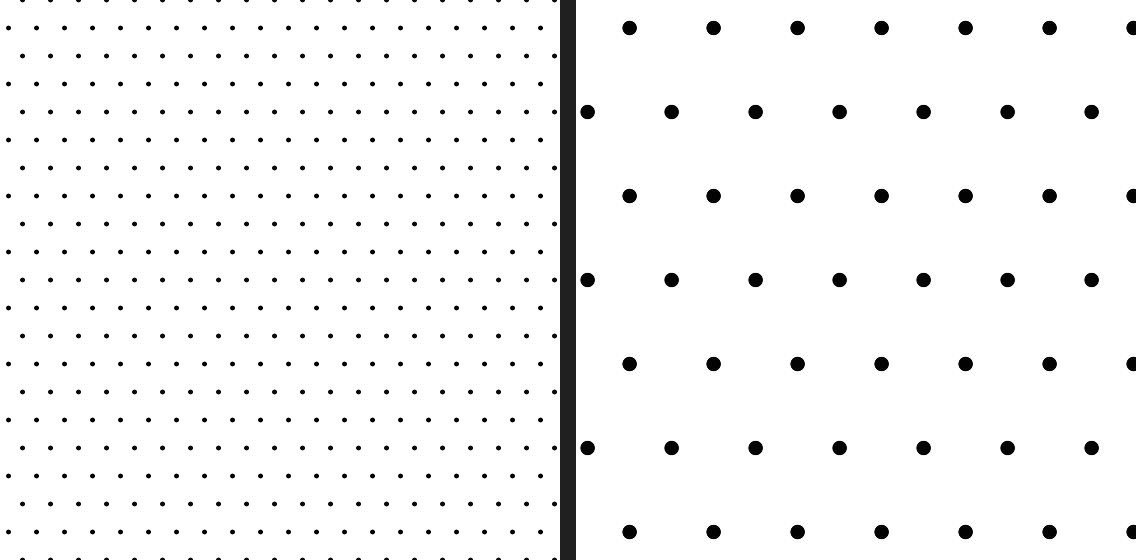
Left, the full canvas; right, a detail of the centre.
Write a three.js fragment shader that draws this pattern.

```glsl
// Small black dots in staggered rows on white, 20 across and 20 down.
varying vec2 vUv;

// Distance from the nearest dot centre, in units of the dot spacing.
float dotDistance(vec2 grid) {
  float row = floor(grid.y + 0.5);
  float shift = 0.805 + 0.5 * mod(row, 2.0);
  vec2 offset = vec2(fract(grid.x - shift + 0.5) - 0.5, grid.y - row);
  return length(offset);
}

void main() {
  vec2 grid = vUv * 20.0;

  // Edge softened over about one pixel at any size.
  float soft = 0.5 * max(fwidth(grid.x), fwidth(grid.y));
  float ink = 1.0 - smoothstep(-soft, soft, dotDistance(grid) - 0.086);

  vec3 paper = vec3(1.0);
  vec3 black = vec3(0.01);
  gl_FragColor = vec4(mix(paper, black, ink), 1.0);
}
```
